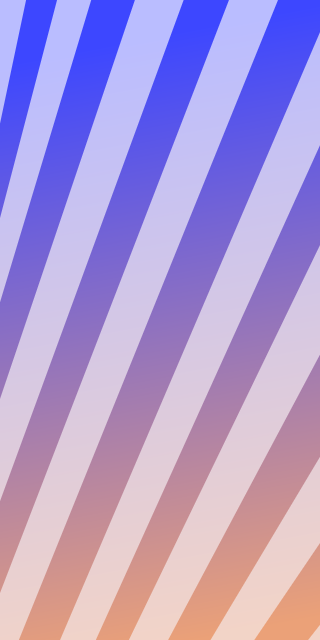
Reproduce this background procedurally as a Shadertoy shader.

```glsl
const float PI = 3.14159265;

// Where edge k crosses the falling diagonal: even steps with a layered wobble
float edgePosition(float k) {
    float a = PI * k / 13.0;
    float wobble = -0.0071 * sin(a) - 0.0097 * sin(2.0 * a) - 0.0072 * sin(3.0 * a)
                 - 0.0016 * sin(4.0 * a) - 0.0021 * sin(6.0 * a) + 0.0029 * sin(8.0 * a);
    return 0.0573 + 0.0714 * k + wobble;
}

// Lean of the edge, run over rise, flattening towards the lower right
float edgeLean(float t) {
    float u = 2.0 * t - 1.0;
    return 0.41 + u * (0.13 + u * (0.07 + u * 0.2));
}

// Alternating rays: every edge flips pale and deep on its right side
float paleRays(vec2 uv) {
    float pale = 1.0;
    for (int k = 0; k < 14; k++) {
        float t = edgePosition(float(k));
        float lean = edgeLean(t);
        float dist = (uv.x - t - 2.0 * lean * (uv.y - 1.0 + t)) * inversesqrt(1.0 + lean * lean);
        float side = clamp(dist * iResolution.x + 0.5, 0.0, 1.0);
        pale = mix(pale, 1.0 - pale, side);
    }
    return pale;
}

void mainImage(out vec4 fragColor, in vec2 fragCoord) {
    vec2 uv = fragCoord / iResolution.xy;

    // Slightly tilted dusk gradient, shared by both sets of rays
    float dusk = clamp(1.05 * (1.0 - uv.y) + 0.1 * uv.x - 0.11, 0.0, 1.0);
    vec3 deepColor = mix(vec3(0.24, 0.28, 1.0), vec3(0.92, 0.63, 0.47), dusk);
    vec3 paleColor = mix(vec3(0.73, 0.74, 1.0), vec3(0.95, 0.83, 0.78), dusk);

    fragColor = vec4(mix(deepColor, paleColor, paleRays(uv)), 1.0);
}
```
